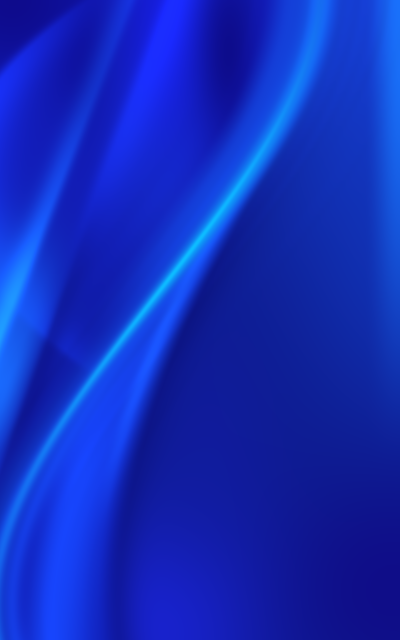
A WebGL 2 fragment shader for this background:

```glsl
#version 300 es
precision highp float;
// Silky blue light: a luminous S-shaped fold sweeps across a dark blue field.
// Cubic curves x(y) place the folds; Gaussian glows and soft masks shade them,
// and stretched value noise adds faint fibres along the sweep.
uniform vec2 u_resolution;
out vec4 fragColor;

float glow(float d, float width) {
    return exp(-d * d / (width * width));
}

float spot(vec2 p, vec2 center, vec2 size) {
    vec2 q = (p - center) / size;
    return exp(-dot(q, q));
}

// Glow with a different falloff on each side
float skewGlow(float d, float left, float right) {
    return glow(d, d < 0.0 ? left : right);
}

float hash(vec2 p) {
    return fract(sin(dot(p, vec2(127.1, 311.7))) * 43758.5);
}

float noise(vec2 p) {
    vec2 i = floor(p), f = fract(p);
    f = f * f * (3.0 - 2.0 * f);
    return mix(mix(hash(i), hash(i + vec2(1, 0)), f.x),
               mix(hash(i + vec2(0, 1)), hash(i + vec2(1, 1)), f.x), f.y);
}

// Bright crest of the fold
float crestX(float y) {
    float t = y - 0.5;
    return 0.344 + t * (1.25 + t * (0.216 - 1.768 * t));
}

// Right border of the fold, merging with the crest near the top
float borderX(float y) {
    float x = 0.281 + y * (-0.16 + y * (1.2 - 0.38 * y));
    return mix(x, crestX(y) + 0.025, smoothstep(0.62, 0.86, y));
}

// Dark field to the right, lit from the top, right edge and bottom
vec3 rightField(vec2 p) {
    vec3 c = vec3(0.05, 0.10, 0.54);
    c = mix(c, vec3(0.09, 0.26, 0.87), 0.95 * spot(p, vec2(0.98, 1.02), vec2(0.42, 0.37)));
    c = mix(c, vec3(0.07, 0.23, 0.76), 0.65 * spot(p, vec2(1.05, 0.62), vec2(0.30, 0.32)));
    c = mix(c, vec3(0.10, 0.14, 0.84), 0.9 * spot(p, vec2(0.40, 0.02), vec2(0.30, 0.20)));
    c = mix(c, vec3(0.06, 0.04, 0.53), 0.85 * spot(p, vec2(0.98, 0.08), vec2(0.28, 0.17)));
    c = mix(c, vec3(0.07, 0.11, 0.65), 0.5 * spot(p, vec2(0.52, 0.32), vec2(0.18, 0.20)));
    float rim = smoothstep(0.91, 1.0, p.x) * smoothstep(0.25, 0.95, p.y);
    return mix(c, vec3(0.10, 0.47, 1.0), 0.85 * rim);
}

// Layered veils to the left of the fold
vec3 leftField(vec2 p) {
    vec3 c = mix(vec3(0.06, 0.10, 0.64), vec3(0.07, 0.11, 0.72), smoothstep(0.4, 0.8, p.y));
    c = mix(c, vec3(0.08, 0.18, 0.78), 0.7 * spot(p, vec2(0.42, 0.72), vec2(0.13, 0.20)));
    c = mix(c, vec3(0.09, 0.12, 0.90), 0.9 * spot(p, vec2(0.42, 0.97), vec2(0.12, 0.20)));
    c = mix(c, vec3(0.05, 0.04, 0.53), 0.9 * spot(p, vec2(0.57, 0.92), vec2(0.075, 0.15)));

    // Corner shadow under a thin arc
    float arc = p.x - 0.23 + 2.3 * (1.0 - p.y) - 4.0 * (1.0 - p.y) * (1.0 - p.y);
    c = mix(c, vec3(0.05, 0.03, 0.52), 0.85 * spot(p, vec2(0.03, 1.0), vec2(0.22, 0.13)));
    c = mix(c, vec3(0.05, 0.05, 0.58), 0.6 * spot(p, vec2(0.20, 0.92), vec2(0.06, 0.12)));
    c += vec3(0.03, 0.10, 0.30) * skewGlow(arc, 0.025, 0.10) * smoothstep(0.32, 0.0, p.x);

    // Slanted beams
    float beam = p.x - 0.62 * (p.y - 0.479);
    float shade = p.x - 0.57 * (p.y - 0.25);
    c += vec3(0.02, 0.06, 0.18) * skewGlow(beam - 0.11, 0.025, 0.07) * smoothstep(0.55, 0.8, p.y);
    c = mix(c, vec3(0.08, 0.30, 0.90), 0.7 * spot(p, vec2(0.0, 0.55), vec2(0.13, 0.09)));
    float leftLight = spot(p, vec2(-0.02, 0.40), vec2(0.17, 0.17));
    c = mix(c, vec3(0.10, 0.42, 1.0), leftLight * smoothstep(0.02, -0.07, shade));
    c = mix(c, vec3(0.08, 0.20, 0.85), 0.7 * spot(p, vec2(0.0, 0.20), vec2(0.08, 0.10)));
    c = mix(c, vec3(0.05, 0.06, 0.52), 0.6 * skewGlow(shade, 0.015, 0.035) * smoothstep(0.72, 0.45, p.y));
    float strength = mix(1.0, 0.35, smoothstep(0.5, 0.95, p.y));
    c += vec3(0.03, 0.25, 0.30) * strength * skewGlow(beam, 0.04, 0.018);
    return c;
}

void main() {
    vec2 p = gl_FragCoord.xy / u_resolution;
    float crest = p.x - crestX(p.y);
    float border = p.x - borderX(p.y);
    float low = smoothstep(0.45, 0.15, p.y);

    // Fields outside the fold, darkest along its right border
    vec3 right = rightField(p);
    right = mix(right, vec3(0.04, 0.06, 0.48), 0.6 * glow(border, 0.06) * smoothstep(0.9, 0.5, p.y));
    vec3 left = leftField(p);
    float veil = smoothstep(-0.15, -0.07, crest) * smoothstep(0.45, 0.72, p.y);
    left = mix(left, vec3(0.08, 0.27, 0.88), 0.85 * veil);
    left = mix(left, vec3(0.04, 0.07, 0.52), 0.6 * glow(crest + 0.035, 0.025) * low);

    // Inside of the fold, with a bright column curling down to the bottom
    vec3 fold = mix(vec3(0.08, 0.24, 0.86), vec3(0.06, 0.10, 0.68), low);
    float column = p.x - 0.13 - 0.05 * p.y - 0.85 * p.y * p.y;
    fold = mix(fold, vec3(0.09, 0.27, 0.99), skewGlow(column, 0.065, 0.10) * smoothstep(0.55, 0.25, p.y));
    fold += vec3(0.02, 0.09, 0.12) * glow(border + 0.035, 0.018) * smoothstep(0.15, 0.45, p.y);
    fold += vec3(0.02, 0.10, 0.18) * glow(crest - 0.045, 0.02) * low;

    float softness = mix(0.035, 0.022, smoothstep(0.1, 0.6, p.y));
    vec3 color = mix(left, fold, smoothstep(-0.012, 0.012, crest));
    color = mix(color, right, smoothstep(-softness, softness, border));

    // Crest highlight: wide halo, blue body and cyan core
    float heat = glow(p.y - 0.60, 0.25);
    float width = mix(0.014, 0.028, smoothstep(0.35, 0.8, p.y));
    color = mix(color, vec3(0.08, 0.34, 0.95), 0.55 * skewGlow(crest, 0.055, 0.04));
    color = mix(color, mix(vec3(0.09, 0.42, 0.97), vec3(0.05, 0.68, 1.0), heat), 0.88 * glow(crest, width));
    color += vec3(0.0, 0.13, 0.05) * heat * glow(crest + 0.003, 0.008);

    // Faint fibres following the sweep
    float fibre = noise(vec2(crest * 55.0, p.y * 3.0)) - 0.5;
    color *= 1.0 + 0.06 * fibre * smoothstep(0.35, 0.0, abs(crest));
    fragColor = vec4(clamp(color, 0.0, 1.0), 1.0);
}
```
